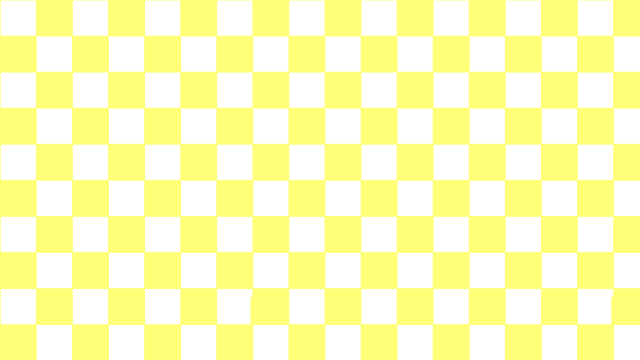
Write a Shadertoy shader that draws this pattern.

```glsl
float boxDistance(vec2 p, vec2 halfSize) {
    vec2 d = abs(p) - halfSize;
    return max(d.x, d.y);
}

// Squares on every second column and row, slightly wider than a cell
float squareGrid(vec2 p, vec2 center) {
    return boxDistance(mod(p - center + 1.0, 2.0) - 1.0, vec2(0.512));
}

void mainImage(out vec4 fragColor, in vec2 fragCoord) {
    // Cell units, with rows counted down from the top edge
    float cellsPerHeight = 9.98;
    vec2 cell = vec2(fragCoord.x, iResolution.y - fragCoord.y) / iResolution.y * cellsPerHeight;
    cell.x -= 0.008;

    // Two interleaved grids make the checkerboard
    float dist = min(squareGrid(cell, vec2(1.5, 0.5)), squareGrid(cell, vec2(0.5, 1.5)));

    // Small ledge on the left of one square, once per ten columns
    vec2 ledge = vec2(mod(cell.x - 6.985 + 5.0, 10.0) - 5.0, cell.y - 8.617);
    dist = min(dist, boxDistance(ledge, vec2(0.05, 0.393)));

    // One pixel of edge smoothing
    float pixel = cellsPerHeight / iResolution.y;
    float coverage = clamp(0.5 - dist / pixel, 0.0, 1.0);
    vec3 white = vec3(1.0);
    vec3 yellow = vec3(1.0, 1.0, 0.47);
    fragColor = vec4(mix(white, yellow, coverage), 1.0);
}
```
